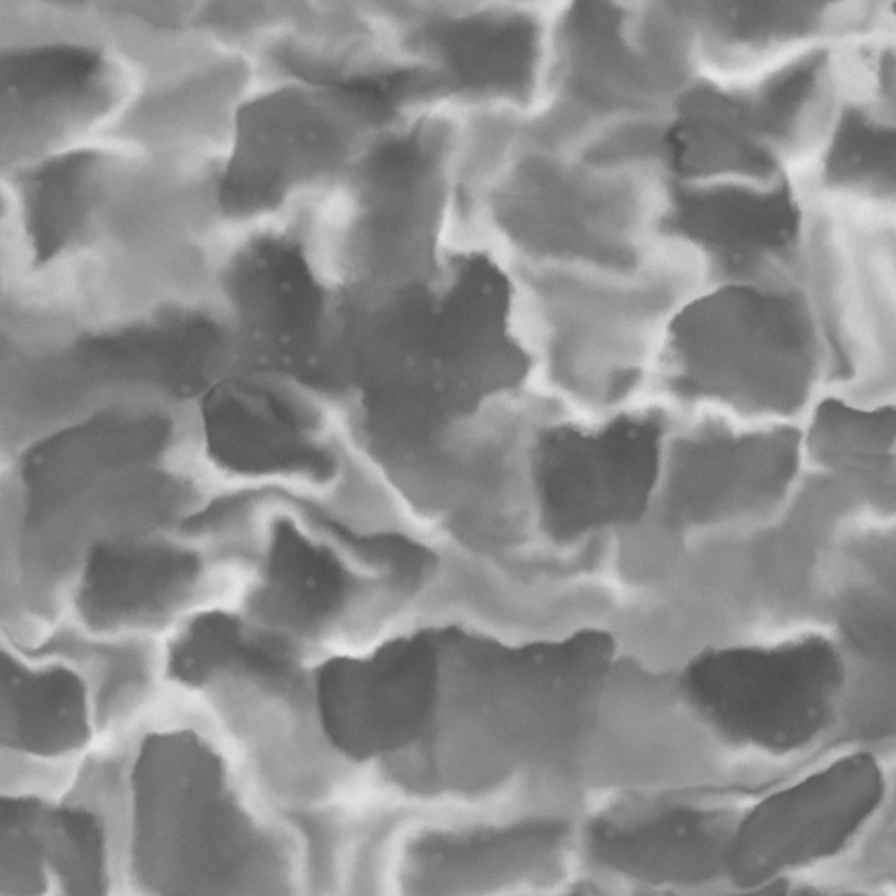
Write a Shadertoy shader that draws this texture.

```glsl
// Draws a grey electron-microscope view of a porous lattice: dark boxy pits, soft bright walls.
#define DEEP_CELL vec2(0.178, 0.142)
#define SHALLOW_CELL vec2(0.215, 0.160)
#define DEEP_FLOOR vec2(0.31, 0.45)
#define SHALLOW_FLOOR vec2(0.40, 0.55)
#define WALL_TONE 0.575
#define CREST_TONE 0.93
#define CREST_WIDTH 0.017
#define WARP 0.15
#define ROUGHNESS 0.022
#define GRAIN 0.022

float hash(vec2 p) {
    vec3 q = fract(p.xyx * 0.1031);
    q += dot(q, q.yzx + 33.33);
    return fract((q.x + q.y) * q.z);
}

vec2 hash2(vec2 p) {
    return vec2(hash(p), hash(p + 71.7));
}

float noise(vec2 p) {
    vec2 cell = floor(p), f = fract(p);
    f = f * f * f * (f * (f * 6.0 - 15.0) + 10.0);
    float low = mix(hash(cell), hash(cell + vec2(1, 0)), f.x);
    float high = mix(hash(cell + vec2(0, 1)), hash(cell + vec2(1, 1)), f.x);
    return mix(low, high, f.y);
}

float fbm(vec2 p) {
    float sum = 0.0, amp = 0.53;
    for (int i = 0; i < 4; i++) {
        sum += amp * noise(p);
        p = mat2(0.8, 0.6, -0.6, 0.8) * p * 2.03 + 17.3;
        amp *= 0.5;
    }
    return sum;
}

float roundedBox(vec2 p, vec2 halfSize, float radius) {
    vec2 q = abs(p) - halfSize + radius;
    return length(max(q, 0.0)) + min(max(q.x, q.y), 0.0) - radius;
}

// Paints one layer of jittered pits, each with a patchy bright crest, over the given tone
float carve(float tone, vec2 p, vec2 cell, vec2 floorRange, float fill, float crestGain, float seed) {
    float row0 = floor(p.y / cell.y);
    float crestLight = crestGain * smoothstep(0.34, 0.72, fbm(p * 7.0 + seed));
    float softness = mix(0.008, 0.065, smoothstep(0.2, 0.9, noise(p * 9.0 + seed * 2.0)));
    float mottling = fbm(p * 9.0 + seed * 3.0) - 0.5;

    for (int j = -1; j <= 1; j++) {
        float row = row0 + float(j);
        float shift = hash(vec2(row, seed));
        float col0 = floor(p.x / cell.x - shift);
        for (int i = -1; i <= 1; i++) {
            vec2 corner = vec2(col0 + float(i), row);
            vec2 id = corner + seed;
            vec2 jitter = hash2(id) - 0.5;
            vec2 kind = hash2(id + 157.0);
            if (kind.y > fill) continue;

            // Pit shape
            vec2 center = (corner + vec2(shift, 0.0) + 0.5 + 0.5 * jitter) * cell;
            vec2 halfSize = cell * mix(vec2(0.26, 0.28), vec2(0.66, 0.58), hash2(id + 419.0));
            vec2 q = p - center;
            q.y += q.x * jitter.x * 0.6;
            q.x += q.y * jitter.y * 0.4;
            float d = roundedBox(q, halfSize, 0.6 * min(halfSize.x, halfSize.y));
            float height = clamp(q.y / halfSize.y, -1.0, 1.0);

            // Lit crest just outside the edge
            float offset = (d - 0.009) / CREST_WIDTH;
            tone = mix(tone, CREST_TONE, crestLight * exp(-offset * offset));

            // Floor, darker under the upper lip, with a gentler slope at the bottom
            float base = mix(floorRange.x, floorRange.y, kind.x);
            base += 0.20 * mottling - 0.06 * height;
            float slope = softness * mix(1.0, 0.65, height);
            float opacity = mix(0.7, 1.0, hash(id + 733.0));
            tone = mix(tone, base, opacity * smoothstep(0.007, -slope, d));
        }
    }
    return tone;
}

void mainImage(out vec4 fragColor, in vec2 fragCoord) {
    vec2 uv = fragCoord / min(iResolution.x, iResolution.y);
    vec2 p = uv + 3.0;
    vec2 bend = vec2(fbm(p * 5.0), fbm(p * 5.0 + 31.0)) - 0.5;
    vec2 ragged = vec2(fbm(p * 27.0), fbm(p * 27.0 + 53.0)) - 0.5;
    vec2 warped = p + WARP * bend + ROUGHNESS * ragged;

    // Uneven wall surface, then shallow ledges, then deep pits
    float tone = WALL_TONE + 0.40 * (fbm(p * 3.5 + 9.0) - 0.5);
    tone = carve(tone, warped + 0.06, SHALLOW_CELL, SHALLOW_FLOOR, 0.82, 0.55, 37.0);
    tone = carve(tone, warped, DEEP_CELL, DEEP_FLOOR, 0.84, 0.68, 113.0);

    // Faint round specks on the dark floors, soft haze and scan grain
    vec2 speckCell = floor(p * 36.0);
    vec2 speckOffset = fract(p * 36.0) - 0.5 - 0.3 * (hash2(speckCell) - 0.5);
    float speck = smoothstep(0.34, 0.05, length(speckOffset)) * step(0.86, hash(speckCell + 5.0));
    tone += 0.07 * speck * smoothstep(0.55, 0.35, tone);
    tone += 0.09 * (fbm(p * 14.0) - 0.5);
    tone += GRAIN * (noise(p * 380.0) - 0.5);

    fragColor = vec4(vec3(clamp(tone, 0.0, 1.0)), 1.0);
}
```
